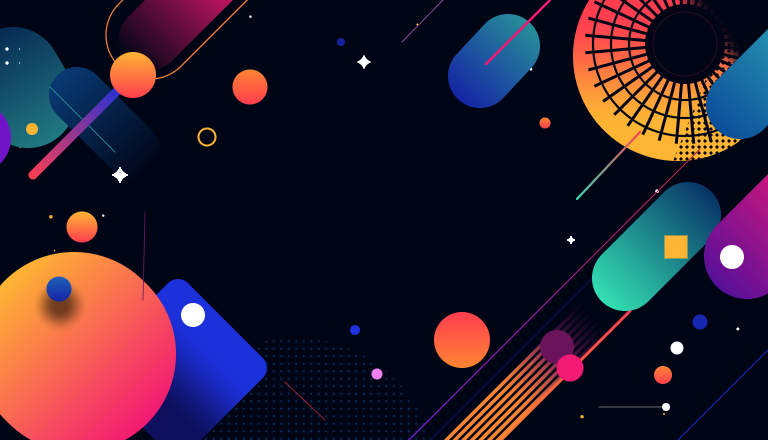
Reproduce this background procedurally as a WebGL 1 fragment shader.

```glsl
precision highp float;
// Abstract neon poster: diagonal pills, glowing discs and a spoked wheel on midnight blue.
uniform vec2 u_resolution;

const float WIDTH = 7.68; // canvas width in design units, y runs down
const vec3 NIGHT = vec3(0, .018, .085), WHITE = vec3(1);
const vec3 GOLD = vec3(1, .71, .2), ORANGE = vec3(1, .52, .2), CORAL = vec3(1, .24, .31);
const vec3 PINK = vec3(.95, .1, .45), PLUM = vec3(.42, .08, .36), PURPLE = vec3(.34, .06, .6);
const vec3 BLUE = vec3(.11, .19, .86), INDIGO = vec3(.05, .06, .36), STEEL = vec3(.03, .2, .4);
const vec3 TEAL = vec3(.15, .56, .6), MINT = vec3(.2, .88, .7), LILAC = vec3(.94, .5, .95);

float hash(vec2 c) { return fract(sin(dot(c, vec2(127.1, 311.7))) * 43758.5); }
float cover(float d) { return clamp(.5 - d * u_resolution.x / WIDTH, 0., 1.); }
void paint(inout vec3 c, vec3 ink, float d) { c = mix(c, ink, cover(d)); }
float dots(vec2 p, float gap, float r) { return length(mod(p, gap) - .5 * gap) - r; }
float segment(vec2 p, vec4 s) {
  vec2 v = s.zw - s.xy, q = p - s.xy;
  return length(q - v * clamp(dot(q, v) / dot(v, v), 0., 1.));
}
float box(vec2 p, vec2 halfSize) {
  vec2 q = abs(p) - halfSize;
  return length(max(q, 0.)) + min(max(q.x, q.y), 0.);
}
// Capsule shaded from its first end to its second
void pill(inout vec3 c, vec2 p, vec4 s, float r, vec3 inkA, vec3 inkB) {
  vec2 v = s.zw - s.xy;
  float t = (dot(p - s.xy, normalize(v)) + r) / (length(v) + 2. * r);
  paint(c, mix(inkA, inkB, clamp(t, 0., 1.)), segment(p, s) - r);
}
void line(inout vec3 c, vec2 p, vec4 s, vec3 ink) { paint(c, ink, segment(p, s) - .004); }
void disc(inout vec3 c, vec2 p, float x, float y, float r, vec3 top, vec3 base) {
  vec2 q = (p - vec2(x, y)) / r;
  paint(c, mix(top, base, clamp(.5 + .5 * q.y, 0., 1.)), (length(q) - 1.) * r);
}
void spot(inout vec3 c, vec2 p, float x, float y, float r, vec3 ink) { disc(c, p, x, y, r, ink, ink); }
void sparkle(inout vec3 c, vec2 p, float x, float y, float r) {
  vec2 q = pow(abs(p - vec2(x, y)), vec2(.65));
  paint(c, WHITE, pow(q.x + q.y, 1.54) - r);
}
// Tiny jittered dots, kept off the quiet middle
void specks(inout vec3 c, vec2 p) {
  vec2 cell = floor(p / .4);
  vec2 q = (cell + .2 + .6 * vec2(hash(cell + 3.), hash(cell + 7.))) * .4;
  float h = hash(cell), edge = step(1., length((q - vec2(3.6, 2.2)) / vec2(2.5, 2)));
  vec3 ink = mix(GOLD, WHITE, step(.5, hash(cell + 11.)));
  c = mix(c, ink, cover(length(p - q) - .006 - .1 * h) * edge * step(h, .14));
}
// Spoked sunset wheel that sinks into the dark at its upper right
void wheel(inout vec3 c, vec2 p) {
  vec2 q = p - vec2(6.85, .44);
  float r = length(q), turns = atan(q.y, q.x) * 5.73;
  float spoke = abs(fract(turns) - .5) * r / 5.73 - .015;
  float rings = abs(mod(r - .47, .18) - .09) - .011;
  vec3 ink = mix(CORAL, GOLD, smoothstep(.1, 1.3, p.y));
  paint(ink, NIGHT, max(min(spoke, rings), r - 1.));
  paint(ink, NIGHT, max(dots(p, .06, .016), .35 - q.x - .4 * q.y));
  ink = mix(ink, NIGHT, smoothstep(.15, .45, dot(q, vec2(.8, -.6))));
  paint(c, ink, length(p - vec2(6.78, .56)) - 1.05);
  paint(c, NIGHT, r - .4);
  paint(c, PLUM * .6, abs(r - .32) - .003);
}
// Fading diagonal stripes beside long parallel lines
void stripes(inout vec3 c, vec2 p) {
  float s = p.x + p.y, t = p.x - p.y;
  float bars = max(abs(mod(s - 8.82, .086) - .043) - .025, abs(s - 9.125) - .301);
  vec3 ink = mix(ORANGE, PLUM, smoothstep(1., 2.4, t));
  c = mix(c, ink, cover(bars * .707) * (1. - smoothstep(1.7, 2.9, t)));
  pill(c, p, vec4(4.97, 4.44, 6.3, 3.11), .015, ORANGE, CORAL);
  pill(c, p, vec4(4.08, 4.41, 7, 1.49), .005, PURPLE * 1.6, CORAL * .7);
  line(c, p, vec4(4.3, 4.41, 6.2, 2.51), INDIGO);
}
void topLeft(inout vec3 c, vec2 p) {
  pill(c, p, vec4(.13, .75, .28, 1), .48, STEEL * .8, TEAL * .85);
  pill(c, p, vec4(.77, .95, 1.32, 1.5), .28, STEEL * 1.15, NIGHT);
  spot(c, p, -.25, 1.38, .36, PURPLE * 1.3);
  paint(c, WHITE, max(dots(p, .14, .017), box(p - vec2(.08, .55), vec2(.12, .17))));
  line(c, p, vec4(.5, .87, 1.15, 1.52), TEAL);
  pill(c, p, vec4(.33, 1.75, 1.2, .88), .045, CORAL, BLUE);
  pill(c, p, vec4(1.5, .39, 2.1, -.21), .31, NIGHT, PINK);
  paint(c, ORANGE, abs(segment(p, vec4(1.5, .35, 2.5, -.65)) - .44) - .006);
  disc(c, p, 1.33, .75, .23, GOLD, CORAL);
  disc(c, p, 2.5, .87, .175, ORANGE, CORAL);
  paint(c, GOLD, abs(length(p - vec2(2.07, 1.37)) - .085) - .01);
  spot(c, p, .32, 1.29, .06, GOLD);
  spot(c, p, 3.41, .42, .04, BLUE * .7);
  sparkle(c, p, 1.2, 1.75, .1);
  sparkle(c, p, 3.64, .62, .085);
}
void bottomLeft(inout vec3 c, vec2 p) {
  paint(c, STEEL * .8, max(dots(p, .075, .011), length(p - vec2(2.95, 4.8)) - 1.42));
  vec2 d = p - vec2(1.78, 3.68), tilted = vec2(d.x + d.y, d.x - d.y) * .707;
  paint(c, mix(INDIGO, BLUE, smoothstep(-.4, .4, tilted.y)), box(tilted, vec2(.53)) - .14);
  pill(c, p, vec4(.74, 3.5, .78, 3.54), .98, GOLD, PINK);
  c *= 1. - .55 * smoothstep(.28, .05, length(p - vec2(.6, 3.05)));
  disc(c, p, .59, 2.89, .125, mix(TEAL, BLUE, .5), BLUE * .75);
  spot(c, p, 1.93, 3.15, .12, WHITE);
  disc(c, p, .82, 2.27, .155, GOLD, CORAL);
  line(c, p, vec4(1.45, 2.12, 1.43, 3), PLUM);
  line(c, p, vec4(2.85, 3.82, 3.25, 4.2), CORAL * .7);
  spot(c, p, 3.77, 3.74, .055, LILAC);
  spot(c, p, 3.55, 3.3, .05, BLUE);
  disc(c, p, 4.62, 3.4, .28, CORAL, ORANGE);
}
void topRight(inout vec3 c, vec2 p) {
  wheel(c, p);
  pill(c, p, vec4(4.8, .76, 5.08, .46), .32, BLUE * .75, TEAL);
  pill(c, p, vec4(4.86, .64, 5.5, 0), .012, PINK, PINK);
  line(c, p, vec4(4.02, .42, 4.43, 0), LILAC * .7);
  pill(c, p, vec4(7.4, 1.05, 8, .45), .34, STEEL * 1.5, TEAL * 1.2);
  pill(c, p, vec4(5.77, 1.99, 6.4, 1.32), .011, MINT, CORAL);
  disc(c, p, 5.45, 1.23, .055, ORANGE, CORAL);
}
void bottomRight(inout vec3 c, vec2 p) {
  stripes(c, p);
  pill(c, p, vec4(6.25, 2.78, 6.88, 2.15), .33, MINT, STEEL);
  pill(c, p, vec4(7.47, 2.56, 8, 2.03), .43, PURPLE, PINK);
  paint(c, GOLD, box(p - vec2(6.76, 2.47), vec2(.115)));
  spot(c, p, 7.32, 2.57, .12, WHITE);
  spot(c, p, 5.57, 3.47, .17, PLUM);
  spot(c, p, 5.7, 3.68, .135, PINK);
  spot(c, p, 7., 3.22, .075, BLUE * .8);
  spot(c, p, 6.77, 3.48, .065, WHITE);
  disc(c, p, 6.63, 3.75, .09, ORANGE, CORAL);
  line(c, p, vec4(5.99, 4.07, 6.66, 4.07), WHITE * .5);
  spot(c, p, 6.66, 4.07, .04, WHITE);
  line(c, p, vec4(6.77, 4.41, 7.68, 3.5), BLUE);
  sparkle(c, p, 5.71, 2.4, .055);
}
void main() {
  vec2 p = vec2(gl_FragCoord.x, u_resolution.y - gl_FragCoord.y) * WIDTH / u_resolution.x;
  vec3 color = NIGHT;
  specks(color, p);
  topLeft(color, p);
  bottomLeft(color, p);
  topRight(color, p);
  bottomRight(color, p);
  gl_FragColor = vec4(color, 1);
}
```
